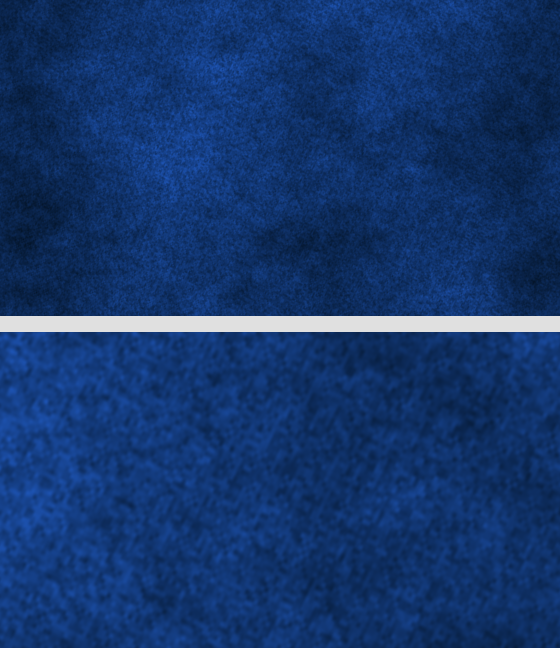
Top, the full canvas; bottom, a detail of the centre.
Write a Shadertoy shader that draws this texture.

```glsl
// Worn blue suede: cloudy stains, crumbly blotches and fine fibre grain.
// Layers of value noise add up to one tone, which shifts a base blue
// along a single dark-to-light direction; broad shading dims the sides.

#define BASE_BLUE   vec3(0.062, 0.199, 0.423)
#define TONE_SLOPE  vec3(0.19, 0.46, 1.0)
#define CLOUD_SCALE 2.2
#define CLOUD_DEPTH 0.075
#define BLOTCH_SCALE 11.0
#define BLOTCH_DEPTH 0.048
#define GRAIN_SCALE 130.0
#define GRAIN_DEPTH 0.075
#define STREAK_DEPTH 0.022
#define EDGE_DEPTH  0.11

float hash(vec2 p) {
    return fract(sin(dot(p, vec2(127.1, 311.7))) * 43758.5453);
}

// Smooth value noise in the range -1 to 1
float noise(vec2 p) {
    vec2 cell = floor(p);
    vec2 f = fract(p);
    vec2 w = f * f * (3.0 - 2.0 * f);
    float low = mix(hash(cell), hash(cell + vec2(1.0, 0.0)), w.x);
    float high = mix(hash(cell + vec2(0.0, 1.0)), hash(cell + vec2(1.0, 1.0)), w.x);
    return 2.0 * mix(low, high, w.y) - 1.0;
}

// Four turned octaves; gain sets how rough the sum is
float fbm(vec2 p, float gain) {
    mat2 turn = mat2(0.8, 0.6, -0.6, 0.8);
    float sum = 0.0;
    float weight = 1.0;
    for (int i = 0; i < 4; i++) {
        sum += weight * noise(p);
        p = turn * p * 2.03 + 17.3;
        weight *= gain;
    }
    return sum;
}

// Broad light: a pale upright band, a soft glow and dim sides
float shading(vec2 uv) {
    float band = exp(-pow((uv.x - 0.33) / 0.13, 2.0));
    vec2 fromGlow = (uv - vec2(0.62, 0.55)) / vec2(0.16, 0.3);
    float glow = exp(-dot(fromGlow, fromGlow));
    float rightEdge = smoothstep(0.78, 1.0, uv.x);
    float leftEdge = 1.0 - smoothstep(0.0, 0.22, uv.x);
    return 0.035 * band + 0.035 * glow - EDGE_DEPTH * (rightEdge + 0.4 * leftEdge);
}

// Short fibres: two fine layers, slightly stretched along crossing slants
float fibreGrain(vec2 p) {
    vec2 slant = vec2(p.x + 0.4 * p.y, p.y - 0.4 * p.x);
    vec2 counter = vec2(p.x - 0.5 * p.y, p.y + 0.5 * p.x);
    float coarse = noise(slant * GRAIN_SCALE * vec2(1.0, 0.8) + 5.1);
    float fine = noise(counter * GRAIN_SCALE * vec2(1.6, 1.3) + 41.7);
    return 0.8 * coarse + fine;
}

void mainImage(out vec4 fragColor, in vec2 fragCoord) {
    vec2 uv = fragCoord / iResolution.xy;
    vec2 p = fragCoord / iResolution.y;

    // Stains and crumbs, with crumbs a little wider than tall
    float clouds = fbm(p * CLOUD_SCALE + 3.7, 0.55);
    float blotches = fbm(p * BLOTCH_SCALE * vec2(0.8, 1.0) + 29.4, 0.75);
    float streaks = noise(vec2(p.x * 9.0, p.y * 0.8) + 61.2);

    // Grain shows more on the paler, raised nap
    float tone = shading(uv) + CLOUD_DEPTH * clouds + BLOTCH_DEPTH * blotches
               + STREAK_DEPTH * streaks;
    float napHeight = clamp(1.0 + 2.5 * tone, 0.65, 1.35);
    tone += GRAIN_DEPTH * napHeight * fibreGrain(p);

    vec3 color = BASE_BLUE + TONE_SLOPE * clamp(tone, -0.27, 0.33);
    fragColor = vec4(color, 1.0);
}
```
